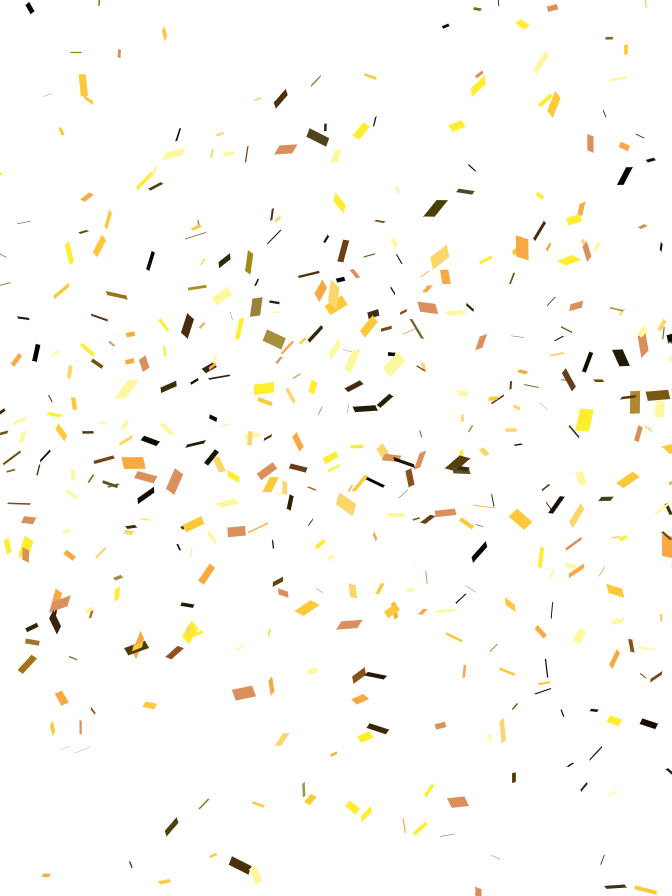
A WebGL 2 fragment shader for this pattern:

```glsl
#version 300 es
precision highp float;

uniform vec2 u_resolution;
out vec4 fragColor;

const float PI = 3.14159;
const float CELLS_ACROSS = 12.0;
const int LAYERS = 5;

const vec3 PAPER = vec3(1.0);
const vec3 FOIL[6] = vec3[6](
    vec3(1.00, 0.97, 0.62),  // pale yellow
    vec3(1.00, 0.93, 0.18),  // lemon
    vec3(0.99, 0.79, 0.22),  // gold
    vec3(0.98, 0.66, 0.26),  // orange
    vec3(0.86, 0.56, 0.36),  // copper
    vec3(0.98, 0.84, 0.42)   // straw
);

float hash(vec2 p) {
    return fract(sin(dot(p, vec2(12.9898, 78.233))) * 43758.5453);
}

// Independent random value for one property of a piece
float pick(vec2 id, float property) {
    return hash(id + property * vec2(17.31, 5.73));
}

float cross2(vec2 a, vec2 b) {
    return a.x * b.y - a.y * b.x;
}

vec2 direction(float angle) {
    return vec2(cos(angle), sin(angle));
}

// Soft coverage of a parallelogram with half axes a and b
float parallelogram(vec2 p, vec2 a, vec2 b, float pixel) {
    float area = abs(cross2(a, b));
    float alongA = (abs(cross2(p, b)) - area) / length(b);
    float alongB = (abs(cross2(p, a)) - area) / length(a);
    float thinness = min(1.0, 2.0 * area / (length(a) * pixel));
    return clamp(0.5 - max(alongA, alongB) / pixel, 0.0, 1.0) * thinness;
}

// Share of cells that hold a piece, densest around mid height
float density(float height) {
    float band = (height - 0.5) / 0.25;
    return 0.20 + 0.58 * exp(-band * band);
}

// Facing pieces shine, edge-on pieces tend to fall into shadow
vec3 foilColor(vec2 id, float facing) {
    vec3 color = FOIL[int(pick(id, 1.0) * 6.0)];
    float shadowChance = mix(0.80, 0.12, facing);
    float shade = 0.72 * pow(pick(id, 2.0), 1.2);
    vec3 shadow = color * shade * vec3(1.0, 0.90, 0.60);
    return pick(id, 3.0) < shadowChance ? shadow : color;
}

// Paints one tumbling piece over the color below it
vec3 paintPiece(vec3 below, vec2 p, vec2 id, float pixel) {
    float spin = 2.0 * pick(id, 4.0) - 1.0;
    float angle = 0.45 + 0.5 * PI * spin * mix(0.6, 1.0, abs(spin));
    float skew = 1.5 * (pick(id, 5.0) - 0.5);
    float facing = pick(id, 6.0);
    float halfLength = mix(0.005, 0.0170, pow(pick(id, 7.0), 1.3));
    float halfWidth = halfLength * mix(0.04, 0.62, facing);
    vec2 longAxis = halfLength * direction(angle);
    vec2 shortAxis = halfWidth * direction(angle + 0.5 * PI + skew);
    float coverage = parallelogram(p, longAxis, shortAxis, pixel);
    return mix(below, foilColor(id, facing), coverage);
}

// Paints the pieces of one layer, scattered freely inside grid cells
vec3 paintLayer(vec3 color, vec2 p, float layer, float aspect, float pixel) {
    vec2 shift = vec2(hash(vec2(layer, 1.7)), hash(vec2(layer, 8.3)));
    vec2 home = floor(p * CELLS_ACROSS + shift);
    for (int y = -1; y <= 1; y++) {
        for (int x = -1; x <= 1; x++) {
            vec2 cell = home + vec2(x, y);
            vec2 id = cell + layer * vec2(41.7, 23.9);
            vec2 jitter = vec2(pick(id, 8.0), pick(id, 9.0));
            vec2 center = (cell + jitter - shift) / CELLS_ACROSS;
            if (pick(id, 10.0) < density(center.y / aspect)) {
                color = paintPiece(color, p - center, id, pixel);
            }
        }
    }
    return color;
}

void main() {
    // The canvas width is one unit
    float pixel = 1.0 / u_resolution.x;
    float aspect = u_resolution.y * pixel;
    vec2 p = gl_FragCoord.xy * pixel;

    vec3 color = PAPER;
    for (int i = 0; i < LAYERS; i++) {
        color = paintLayer(color, p, float(i) + 1.0, aspect, pixel);
    }
    fragColor = vec4(color, 1.0);
}
```
